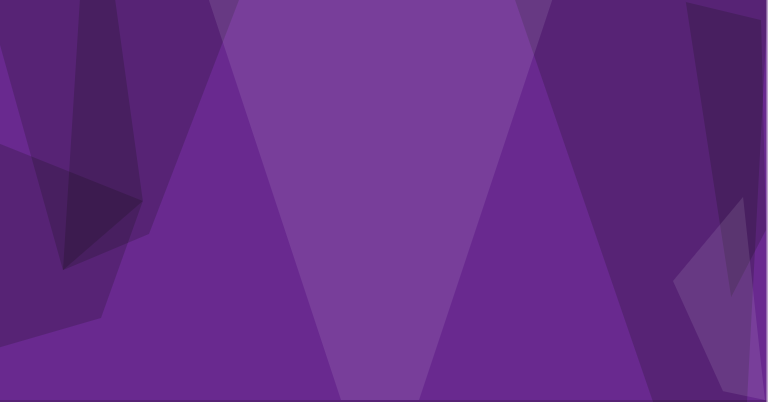
This background is drawn by a WebGL 1 fragment shader. Its source:

```glsl
precision highp float;
// Flat purple backdrop with translucent angular shards: dark facets at both
// sides and a pale tapering beam in the centre. Each shard is a convex quad
// built from four half-plane distances and blended over the base.

#define ASPECT 1.91
#define BASE vec3(0.41, 0.16, 0.56)
#define SHADE vec4(0.02, 0.04, 0.0, 0.18)
#define GLOW vec4(1.0, 1.0, 1.0, 0.10)
#define RIM vec4(0.85, 0.80, 0.88, 0.75)
#define RIM_X 0.998
#define FLOOR_Y 0.005

uniform vec2 u_resolution;

// Signed distance to the line a-b, positive on its right-hand side
float edgeDistance(vec2 p, vec2 a, vec2 b) {
  vec2 along = normalize(b - a);
  return dot(p - a, vec2(along.y, -along.x));
}

// Smooth coverage of a distance, one pixel wide
float coverage(float d) {
  return clamp(d * u_resolution.y + 0.5, 0.0, 1.0);
}

// Coverage of a convex quad, corners clockwise in 0..1 canvas units
float quad(vec2 uv, vec2 a, vec2 b, vec2 c, vec2 d) {
  vec2 scale = vec2(ASPECT, 1.0);
  vec2 p = uv * scale;
  a *= scale; b *= scale; c *= scale; d *= scale;
  float upper = min(edgeDistance(p, a, b), edgeDistance(p, b, c));
  float lower = min(edgeDistance(p, c, d), edgeDistance(p, d, a));
  return coverage(min(upper, lower));
}

vec3 blend(vec3 under, vec4 tint, float mask) {
  return mix(under, tint.rgb, tint.a * mask);
}

void main() {
  vec2 uv = gl_FragCoord.xy / u_resolution;
  vec3 color = BASE;

  // Left facets: broad wedge, narrow blade, lower shard
  color = blend(color, SHADE, quad(uv, vec2(-0.0164, 1.0), vec2(0.3112, 1.0),
                                   vec2(0.194, 0.418), vec2(0.082, 0.328)));
  color = blend(color, SHADE, quad(uv, vec2(0.104, 1.0), vec2(0.150, 1.0),
                                   vec2(0.186, 0.5), vec2(0.082, 0.328)));
  color = blend(color, SHADE, quad(uv, vec2(-0.013, 0.652), vec2(0.186, 0.5),
                                   vec2(0.1315, 0.209), vec2(-0.013, 0.129)));

  // Right facets: long slab and inner blade
  color = blend(color, SHADE, quad(uv, vec2(0.6706, 1.0), vec2(1.0, 1.0),
                                   vec2(0.9727, 0.0), vec2(0.8503, 0.0)));
  color = blend(color, SHADE, quad(uv, vec2(0.893, 0.995), vec2(0.991, 0.95),
                                   vec2(0.9974, 0.428), vec2(0.952, 0.261)));

  // Pale centre beam and small right shard
  color = blend(color, GLOW, quad(uv, vec2(0.272, 1.0), vec2(0.719, 1.0),
                                  vec2(0.5456, 0.005), vec2(0.444, 0.005)));
  color = blend(color, GLOW, quad(uv, vec2(0.9675, 0.51), vec2(0.996, 0.005),
                                  vec2(0.9414, 0.027), vec2(0.8763, 0.301)));

  // Thin dark floor line and light right rim
  color = blend(color, SHADE, coverage(FLOOR_Y - uv.y));
  color = blend(color, RIM, coverage((uv.x - RIM_X) * ASPECT));

  gl_FragColor = vec4(color, 1.0);
}
```
